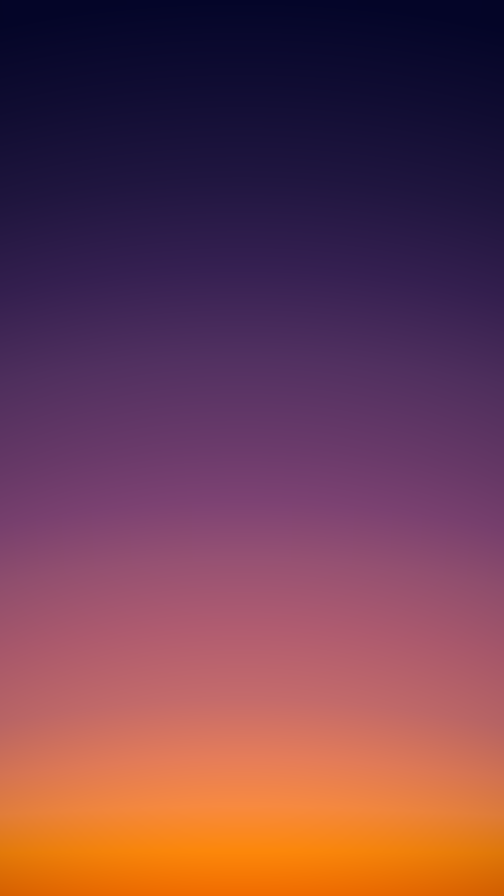
This background is drawn by a WebGL 1 fragment shader. Its source:

```glsl
precision highp float;
// A clear dusk sky: orange horizon rising through rose and violet to deep navy.

uniform vec2 u_resolution;

#define GLOW_CENTER 0.48   // horizontal middle of the afterglow
#define ARCH 0.028         // how far the colour bands sink at the sides
#define SIDE_SHADE 0.07    // darkening towards the sides
#define HORIZON_SHADE 0.05 // extra darkening in the low corners

// Blend from the colour below to the next one between two heights.
vec3 blendUp(vec3 below, vec3 above, float low, float high, float height) {
  return mix(below, above, clamp((height - low) / (high - low), 0.0, 1.0));
}

// Sky colour by height, from the horizon (0) to the top (1).
vec3 skyColor(float height) {
  vec3 sky = vec3(0.94, 0.42, 0.00);                                  // ember
  sky = blendUp(sky, vec3(0.99, 0.53, 0.04), 0.000, 0.050, height);   // orange
  sky = blendUp(sky, vec3(0.97, 0.54, 0.25), 0.050, 0.100, height);   // apricot
  sky = blendUp(sky, vec3(0.90, 0.49, 0.35), 0.100, 0.153, height);   // coral
  sky = blendUp(sky, vec3(0.77, 0.42, 0.42), 0.153, 0.220, height);   // rose
  sky = blendUp(sky, vec3(0.69, 0.36, 0.44), 0.220, 0.300, height);   // dusty pink
  sky = blendUp(sky, vec3(0.59, 0.32, 0.45), 0.300, 0.375, height);   // mauve
  sky = blendUp(sky, vec3(0.49, 0.26, 0.45), 0.375, 0.440, height);   // plum
  sky = blendUp(sky, vec3(0.42, 0.23, 0.42), 0.440, 0.500, height);   // violet
  sky = blendUp(sky, vec3(0.32, 0.19, 0.38), 0.500, 0.600, height);   // purple
  sky = blendUp(sky, vec3(0.21, 0.125, 0.32), 0.600, 0.700, height);  // indigo
  sky = blendUp(sky, vec3(0.125, 0.085, 0.25), 0.700, 0.800, height); // dark indigo
  sky = blendUp(sky, vec3(0.065, 0.05, 0.20), 0.800, 0.900, height);  // night blue
  return blendUp(sky, vec3(0.015, 0.02, 0.16), 0.900, 1.000, height); // navy
}

void main() {
  vec2 uv = gl_FragCoord.xy / u_resolution;
  float side = 2.0 * (uv.x - GLOW_CENTER);
  float edge = side * side;

  // Arch the bands over the glow, leaving the horizon itself level.
  float height = uv.y + ARCH * edge * smoothstep(0.02, 0.2, uv.y);
  vec3 color = skyColor(height);

  // Shade the sides, most of all near the horizon.
  float low = 1.0 - smoothstep(0.0, 0.25, uv.y);
  color *= 1.0 - edge * (SIDE_SHADE + HORIZON_SHADE * low) * (1.0 - 0.5 * uv.y);

  gl_FragColor = vec4(color, 1.0);
}
```
